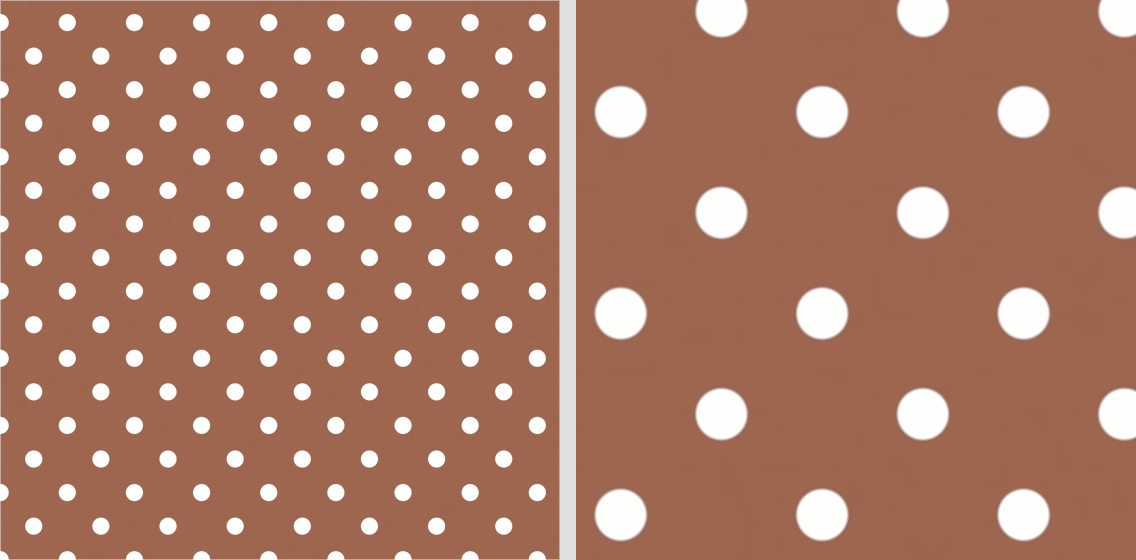
Left, the full canvas; right, a detail of the centre.
A Shadertoy shader for this pattern:

```glsl
const vec3 BROWN = vec3(0.62, 0.40, 0.31);
const vec3 DULL_BROWN = vec3(0.58, 0.40, 0.34);
const vec3 WHITE = vec3(0.995, 0.995, 0.99);

const float PERIOD = 0.1199;        // spacing of dots within one row
const vec2 FIRST_DOT = vec2(0.0003, 0.0005);
const float DOT_RADIUS = 0.0153;
const float HALO_WIDTH = 0.0022;
const float BORDER_WIDTH = 0.0011;

float hash(vec2 p) {
    vec3 q = fract(vec3(p.xyx) * 0.1031);
    q += dot(q, q.yzx + 33.33);
    return fract((q.x + q.y) * q.z);
}

float valueNoise(vec2 p) {
    vec2 cell = floor(p);
    vec2 f = fract(p);
    f = f * f * (3.0 - 2.0 * f);
    float low = mix(hash(cell), hash(cell + vec2(1.0, 0.0)), f.x);
    float high = mix(hash(cell + vec2(0.0, 1.0)), hash(cell + 1.0), f.x);
    return mix(low, high, f.y);
}

// Distance to the nearest point of a square grid
float gridDistance(vec2 p, float period) {
    return length((fract(p / period + 0.5) - 0.5) * period);
}

// Two grids, shifted by half a period, form staggered rows
float staggeredDots(vec2 p, float period, float radius) {
    float even = gridDistance(p, period);
    float odd = gridDistance(p - 0.5 * period, period);
    return min(even, odd) - radius;
}

float coverage(float dist, float softness) {
    return 1.0 - smoothstep(-softness, softness, dist);
}

void mainImage(out vec4 fragColor, in vec2 fragCoord) {
    float pixel = 1.0 / min(iResolution.x, iResolution.y);
    vec2 uv = fragCoord * pixel;
    vec2 size = iResolution.xy * pixel;

    // Ground with very faint mottling
    float mottling = valueNoise(uv * 90.0) - 0.5;
    vec3 color = BROWN + 0.008 * mottling;

    // Dots with a dull fringe
    float dots = staggeredDots(uv - FIRST_DOT, PERIOD, DOT_RADIUS);
    float fringe = coverage(dots - HALO_WIDTH, 0.0012);
    color = mix(color, DULL_BROWN, 0.7 * fringe);
    color = mix(color, WHITE, coverage(dots, max(0.0012, 0.75 * pixel)));

    // Hairline pale border
    vec2 inset = min(uv, size - uv);
    float border = coverage(min(inset.x, inset.y) - BORDER_WIDTH, 0.5 * pixel);
    color = mix(color, WHITE, 0.65 * border);

    fragColor = vec4(color, 1.0);
}
```
